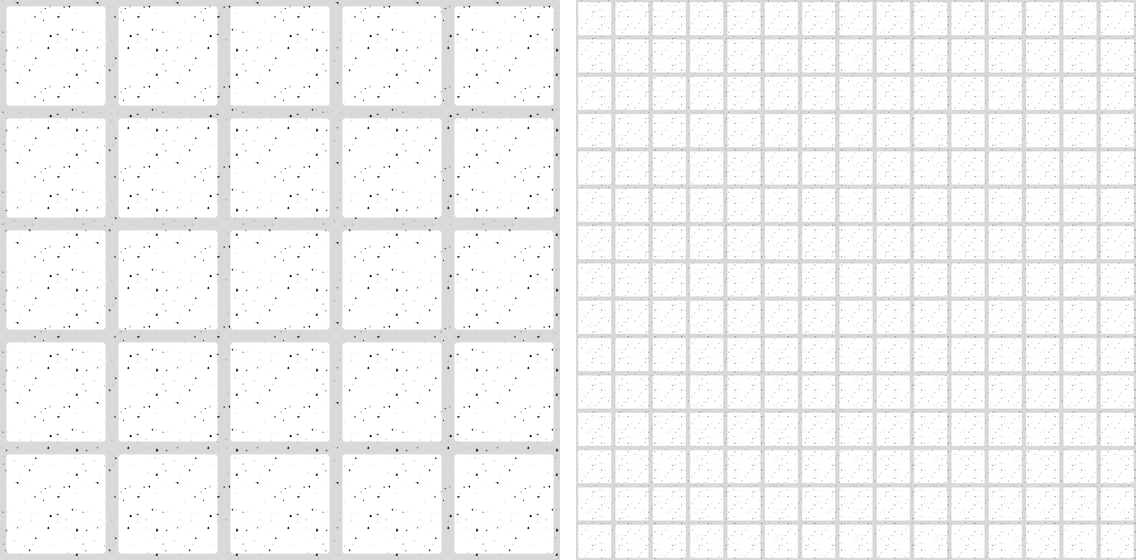
Left, the tile; right, the same tile 3 across and 3 down.
Reproduce this pattern procedurally as a three.js fragment shader.

```glsl
// Five by five white rounded tiles with light grey grout, dusted with repeating dark specks.
varying vec2 vUv;

const float TILES = 5.0;          // tiles across and up
const float SPECK_REPEATS = 7.0;  // repeats of the speck field across and up
const float TILE_HALF = 0.4425;   // half a tile's side, in tile pitches
const float CORNER = 0.026;       // corner radius, in tile pitches
const float SOFTNESS = 1.4;       // edge width, in pixel footprints

const vec3 TILE_COLOR = vec3(1.0);
const vec3 GROUT_COLOR = vec3(0.85);
const vec3 SPECK_COLOR = vec3(0.03);

vec4 hash4(vec2 cell, float seed) {
  vec4 phase = vec4(0.0, 1.7, 3.1, 4.9) + seed;
  return fract(sin(dot(cell, vec2(12.99, 78.23)) + phase * 37.7) * 43758.5);
}

float roundedBox(vec2 p, float halfSide, float radius) {
  vec2 q = abs(p) - halfSide + radius;
  return length(max(q, 0.0)) + min(max(q.x, q.y), 0.0) - radius;
}

float coverage(float distance, float edge) {
  return 1.0 - smoothstep(-0.5 * edge, 0.5 * edge, distance);
}

// Slightly stretched, turned chip with an uneven outline
float chip(vec2 p, float radius, float turn, float lobe) {
  float c = cos(turn);
  float s = sin(turn);
  p = mat2(c, -s, s, c) * p * vec2(0.88, 1.14);
  float angle = atan(p.y, p.x + 0.000001);
  float outline = 1.0 + 0.18 * sin(3.0 * angle + lobe);
  return length(p) - radius * outline;
}

// One speck at most per cell; cell numbers wrap at each repeat of the field
float specks(vec2 uv, float cells, float density, vec2 radii, vec2 opacity, float seed, float edge) {
  float scale = SPECK_REPEATS * cells;
  vec2 grid = uv * scale;
  vec2 cell = mod(floor(grid), cells);
  vec4 place = hash4(cell, seed);
  vec4 form = hash4(cell, seed + 5.3);
  vec2 offset = (fract(grid) - mix(vec2(0.17), vec2(0.83), place.xy)) / scale;
  float radius = mix(radii.x, radii.y, form.x * form.x);
  float d = chip(offset, radius, form.y * 6.2832, form.z * 6.2832);
  return step(place.z, density) * mix(opacity.x, opacity.y, form.w) * coverage(d, edge);
}

void main() {
  float edge = SOFTNESS * max(fwidth(vUv.x), fwidth(vUv.y));

  // Tiles and grout
  vec2 tile = fract(vUv * TILES) - 0.5;
  float tileMask = coverage(roundedBox(tile, TILE_HALF, CORNER), edge * TILES);
  vec3 color = mix(GROUT_COLOR, TILE_COLOR, tileMask);

  // Faint dust below small dark chips
  float dust = specks(vUv, 9.0, 0.50, vec2(0.0008, 0.0018), vec2(0.06, 0.28), 2.0, edge);
  float chips = specks(vUv, 6.0, 0.52, vec2(0.0008, 0.0023), vec2(0.65, 1.0), 8.0, edge);
  color = mix(color, SPECK_COLOR, dust);
  color = mix(color, SPECK_COLOR, chips);

  gl_FragColor = vec4(color, 1.0);
}
```
